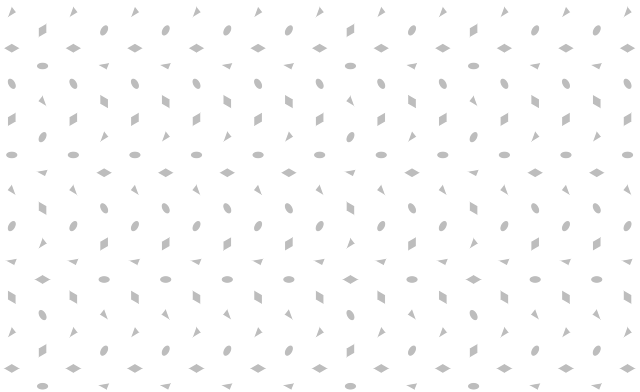
A Shadertoy shader for this pattern:

```glsl
// Small grey diamonds, ellipses and triangles scattered on a staggered white grid.
// Every column steps through the same cycle of nine shapes; odd columns are
// lowered by half a row and start the cycle at a different place.

// Signed distance to a line through a and b, positive on its right side.
float edgeDistance(vec2 p, vec2 a, vec2 b) {
    vec2 along = normalize(b - a);
    return dot(p - a, vec2(along.y, -along.x));
}

float triangleDistance(vec2 p) {
    vec2 tip = vec2(-6.6, 1.2), low = vec2(2.9, -4.0), high = vec2(5.9, 3.4);
    return max(edgeDistance(p, tip, low),
           max(edgeDistance(p, low, high), edgeDistance(p, high, tip)));
}

float ellipseDistance(vec2 p, vec2 radii) {
    float scaled = length(p / radii);
    float slope = length(p / (radii * radii));
    return scaled * (scaled - 1.0) / max(slope, 0.001);
}

// Diamond with sides at 30 degrees to its long axis.
float diamondDistance(vec2 p) {
    return dot(abs(p), vec2(0.5, 0.866)) - 4.5;
}

vec2 rotate(vec2 p, float angle) {
    float c = cos(angle), s = sin(angle);
    return vec2(c * p.x + s * p.y, c * p.y - s * p.x);
}

// The cycle: triangles at 0, 5, 7; ellipses at 2, 4, 6; diamonds at 1, 3, 8.
float shapeDistance(vec2 p, int kind) {
    float angle = radians(60.0) * float(1 - kind % 3);
    if (kind == 0 || kind == 5 || kind == 7) {
        if (kind == 5) p.x = -p.x; // mirrored triangle
        return triangleDistance(rotate(p, abs(angle)));
    }
    p = rotate(p, angle);
    if (kind == 2 || kind == 4 || kind == 6)
        return ellipseDistance(p, vec2(6.6, 3.9));
    return diamondDistance(p);
}

void mainImage(out vec4 fragColor, in vec2 fragCoord) {
    // The canvas is 466 units high, measured from the top
    float unitsPerPixel = 466.0 / iResolution.y;
    vec2 p = vec2(fragCoord.x, iResolution.y - fragCoord.y) * unitsPerPixel;

    // Staggered grid cell
    float column = floor((p.x - 14.0) / 36.6 + 0.5);
    float odd = mod(column, 2.0);
    float top = 15.0 + 21.15 * odd;
    float row = floor((p.y - top) / 42.3 + 0.5);
    vec2 centre = vec2(14.0 + 36.6 * column, top + 42.3 * row);
    vec2 local = (p - centre) * vec2(1.0, -1.0);

    // Odd columns start at 6, a few at 3
    int pair = int(floor(column * 0.5));
    int start = (pair % 7 == 0 || pair == 5) ? 3 : 6;
    if (odd < 0.5) start = 0;
    int kind = (int(row) + start + 9) % 9;

    // Flat grey fill with a one-pixel soft edge
    float d = shapeDistance(local, kind);
    float ink = 1.0 - smoothstep(-0.6, 0.6, d / unitsPerPixel);
    fragColor = vec4(mix(vec3(1.0), vec3(0.74), ink), 1.0);
}
```
